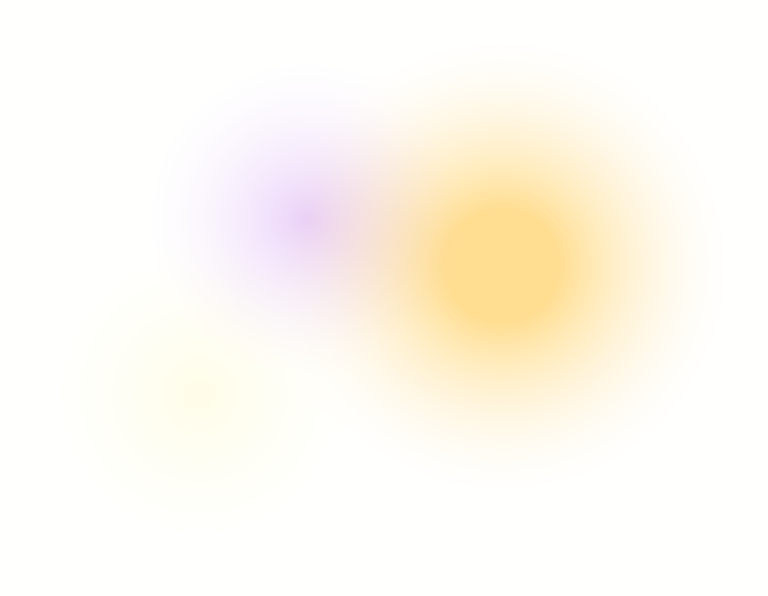
Give the GLSL for this background, as a WebGL 2 fragment shader.

```glsl
#version 300 es
precision highp float;

uniform vec2 u_resolution;
out vec4 fragColor;

// Colours
const vec3 PAPER = vec3(1.0, 1.0, 0.997);
const vec3 AMBER = vec3(1.0, 0.87, 0.573);
const vec3 LILAC = vec3(0.918, 0.822, 0.985);
const vec3 CREAM = vec3(1.0, 0.992, 0.91);

// Centres, as fractions of the canvas
const vec2 AMBER_CENTER = vec2(0.654, 0.554);
const vec2 LILAC_CENTER = vec2(0.398, 0.633);
const vec2 CREAM_CENTER = vec2(0.260, 0.338);

// Flat core radius, outer radius (in canvas heights) and falloff power
const vec3 AMBER_SHAPE = vec3(0.095, 0.412, 2.0);
const vec3 LILAC_SHAPE = vec3(0.0, 0.277, 1.7);
const vec3 CREAM_SHAPE = vec3(0.0, 0.285, 1.5);

// Strength of a round glow: full inside the core, zero at the outer radius
float glow(vec2 uv, vec2 center, vec3 shape) {
    float aspect = u_resolution.x / u_resolution.y;
    float radius = length((uv - center) * vec2(aspect, 1.0));
    float fade = clamp((radius - shape.x) / (shape.y - shape.x), 0.0, 1.0);
    return pow(1.0 - fade, shape.z);
}

// Filter that tints what lies below it
vec3 tint(vec3 color, float amount) {
    return mix(vec3(1.0), color, amount);
}

void main() {
    vec2 uv = gl_FragCoord.xy / u_resolution;

    // Layer the translucent glows by multiplication
    vec3 color = PAPER;
    color *= tint(CREAM, glow(uv, CREAM_CENTER, CREAM_SHAPE));
    color *= tint(LILAC, glow(uv, LILAC_CENTER, LILAC_SHAPE));
    color *= tint(AMBER, glow(uv, AMBER_CENTER, AMBER_SHAPE));

    fragColor = vec4(color, 1.0);
}
```
